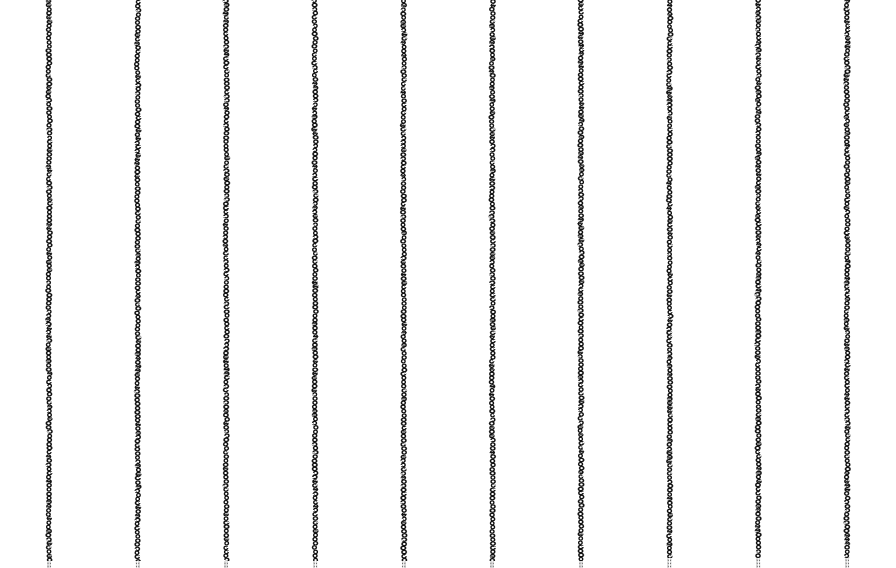
This pattern is drawn by a WebGL 1 fragment shader. Its source:

```glsl
precision highp float;

uniform vec2 u_resolution;

float hash(vec2 p) {
  vec3 q = fract(vec3(p.xyx) * 0.1031);
  q += dot(q, q.yzx + 33.33);
  return fract((q.x + q.y) * q.z);
}

float valueNoise(float x, float seed) {
  float cell = floor(x);
  float t = smoothstep(0.0, 1.0, fract(x));
  return mix(hash(vec2(cell, seed)), hash(vec2(cell + 1.0, seed)), t);
}

float boxDistance(vec2 p, vec2 halfSize) {
  vec2 d = abs(p) - halfSize;
  return length(max(d, 0.0)) + min(max(d.x, d.y), 0.0);
}

// One link: a closed loop, a loop open on one side, or a loop with a crossbar
float linkDistance(vec2 p, vec2 id) {
  float kind = hash(id + 17.3);
  float side = hash(id + 41.9) < 0.5 ? -1.0 : 1.0;
  vec2 radius = vec2(1.45 + 0.4 * hash(id + 5.1), 1.45);
  float d = abs(length(p / radius) - 1.0) * 1.5 - 0.6;
  if (kind > 0.55) {
    d = max(d, -boxDistance(p - vec2(side * 1.9, 0.5 * side), vec2(1.1, 0.6)));
  }
  if (kind > 0.8) {
    d = min(d, boxDistance(p, vec2(2.3, 0.45)));
  }
  return d;
}

void main() {
  // The canvas is 768 units wide
  float pixel = 768.0 / u_resolution.x;
  vec2 p = gl_FragCoord.xy * pixel;

  // Ten vertical strands, 76 units apart
  float column = floor((p.x - 4.0) / 76.0);
  float x = p.x - 42.0 - 76.0 * column;
  x -= 0.7 * (valueNoise(p.y / 24.0, column + 3.0) - 0.5);

  // Chain of overlapping links
  float pitch = 3.55;
  float y = p.y + pitch * hash(vec2(column, 7.0));
  float row = floor(y / pitch);
  float chain = 1e3;
  for (int i = -1; i <= 1; i++) {
    vec2 id = vec2(column, row + float(i));
    vec2 jitter = vec2(1.1, 0.5) * (vec2(hash(id), hash(id + 71.7)) - 0.5);
    vec2 center = vec2(0.0, (id.y + 0.5) * pitch) + jitter;
    chain = min(chain, linkDistance(vec2(x, y) - center, id));
  }
  float ink = clamp(0.5 - chain / pixel, 0.0, 1.0);

  // Faint paired dashes at the loose lower end
  float end = 6.0 + 2.5 * step(7.0, column);
  float dash = boxDistance(vec2(abs(x) - 1.0, mod(p.y, 2.6) - 1.3), vec2(0.5, 0.7));
  float frayed = 0.6 * clamp(0.5 - dash / pixel, 0.0, 1.0);
  ink = mix(frayed, ink, smoothstep(-0.5, 0.5, (p.y - end) / pixel));

  gl_FragColor = vec4(vec3(mix(1.0, 0.07, ink)), 1.0);
}
```
